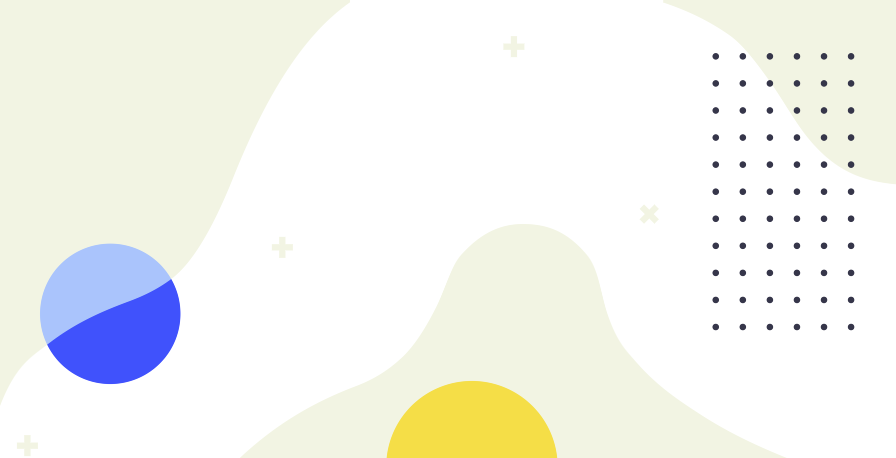
Write a WebGL 1 fragment shader that draws this background.

```glsl
precision highp float;
// Flat abstract backdrop: cream waves on white, a two-tone blue disc, a rising
// yellow disc, a dot grid and small crosses. Wave edges are cubic Hermite
// curves y(x); everything else is a distance function with smooth coverage.
uniform vec2 u_resolution;

float pixel; // size of one pixel in design units (canvas is 768 units wide)

float cover(float d) {
  return 1.0 - smoothstep(-0.6 * pixel, 0.6 * pixel, d);
}

// Extends a curve from knot a to knot b, each (x, y, slope).
// edge holds the curve height and approximate slope at x.
void bend(inout vec2 edge, inout vec3 a, float x, vec3 b) {
  if (x >= a.x) {
    float width = b.x - a.x;
    float rise = b.y - a.y;
    float t = clamp((x - a.x) / width, 0.0, 1.0);
    float bow = (1.0 - t) * (a.z * width - rise) - t * (b.z * width - rise);
    edge = vec2(a.y + rise * t + t * (1.0 - t) * bow, mix(a.z, b.z, t));
  }
  a = b;
}

// Signed distance to a curve, negative above it (y points down).
float aboveEdge(float y, vec2 edge) {
  return (y - edge.x) / sqrt(1.0 + edge.y * edge.y);
}

float leftWave(vec2 p) {
  vec2 edge = vec2(348.0, 0.0);
  vec3 knot = vec3(0.0, 348.0, -2.6);
  bend(edge, knot, p.x, vec3(41.0, 295.0, -0.78));
  bend(edge, knot, p.x, vec3(110.0, 258.5, -0.37));
  bend(edge, knot, p.x, vec3(147.0, 239.0, -0.75));
  bend(edge, knot, p.x, vec3(200.0, 152.0, -2.5));
  bend(edge, knot, p.x, vec3(300.0, 2.0, -0.7));
  return max(aboveEdge(p.y, edge), p.x - 300.0);
}

float cornerWave(vec2 p) {
  vec2 edge = vec2(2.0, 0.0);
  vec3 knot = vec3(568.0, 2.0, 0.33);
  bend(edge, knot, p.x, vec3(625.0, 30.0, 0.7));
  bend(edge, knot, p.x, vec3(660.0, 70.0, 1.4));
  bend(edge, knot, p.x, vec3(690.0, 115.0, 1.3));
  bend(edge, knot, p.x, vec3(768.0, 158.0, 0.1));
  return max(aboveEdge(p.y, edge), 568.5 - p.x);
}

float hill(vec2 p) {
  vec2 edge = vec2(400.0, 0.0);
  vec3 knot = vec3(204.0, 394.0, -0.95);
  bend(edge, knot, p.x, vec3(305.0, 331.0, -0.38));
  bend(edge, knot, p.x, vec3(345.0, 306.0, -0.95));
  bend(edge, knot, p.x, vec3(374.0, 263.0, -2.0));
  bend(edge, knot, p.x, vec3(389.0, 228.0, -2.0));
  bend(edge, knot, p.x, vec3(400.0, 213.5, -1.0));
  bend(edge, knot, p.x, vec3(448.0, 192.0, 0.0));
  bend(edge, knot, p.x, vec3(500.0, 215.0, 1.1));
  bend(edge, knot, p.x, vec3(513.0, 240.0, 3.6));
  bend(edge, knot, p.x, vec3(520.0, 267.0, 3.1));
  bend(edge, knot, p.x, vec3(545.0, 310.0, 1.15));
  bend(edge, knot, p.x, vec3(600.0, 355.0, 0.65));
  bend(edge, knot, p.x, vec3(678.0, 394.0, 0.4));
  return -aboveEdge(p.y, edge);
}

float plusSign(vec2 p) {
  p = abs(p);
  return max(max(p.x, p.y) - 9.0, min(p.x, p.y) - 2.7);
}

void main() {
  pixel = 768.0 / u_resolution.x;
  vec2 p = vec2(gl_FragCoord.x, u_resolution.y - gl_FragCoord.y) * pixel;
  vec3 cream = vec3(0.949, 0.957, 0.89);

  // Waves
  float wave = leftWave(p);
  vec3 color = mix(vec3(1.0), cream, cover(min(wave, min(cornerWave(p), hill(p)))));

  // Crosses, one of them turned by 45 degrees
  vec2 q = p - vec2(556.5, 183.5);
  float crosses = plusSign(vec2(q.x + q.y, q.x - q.y) * 0.7071);
  crosses = min(crosses, plusSign(p - vec2(440.5, 40.0)));
  crosses = min(crosses, plusSign(p - vec2(242.0, 212.0)));
  crosses = min(crosses, plusSign(p - vec2(23.5, 382.0)));
  color = mix(color, cream, cover(crosses));

  // Blue disc, split by the left wave
  vec3 blue = mix(vec3(0.25, 0.32, 0.99), vec3(0.665, 0.77, 0.988), cover(wave));
  color = mix(color, blue, cover(length(p - vec2(94.5, 269.0)) - 60.2));

  // Yellow disc
  color = mix(color, vec3(0.96, 0.87, 0.28), cover(length(p - vec2(404.5, 400.0)) - 73.5));

  // Dot grid, 6 columns by 11 rows
  vec2 cell = (p - vec2(613.5, 48.3)) / 23.2;
  vec2 nearest = clamp(floor(cell + 0.5), vec2(0.0), vec2(5.0, 10.0));
  float dots = length(cell - nearest) * 23.2 - 2.8;
  color = mix(color, vec3(0.21, 0.21, 0.29), cover(dots));

  gl_FragColor = vec4(color, 1.0);
}
```
